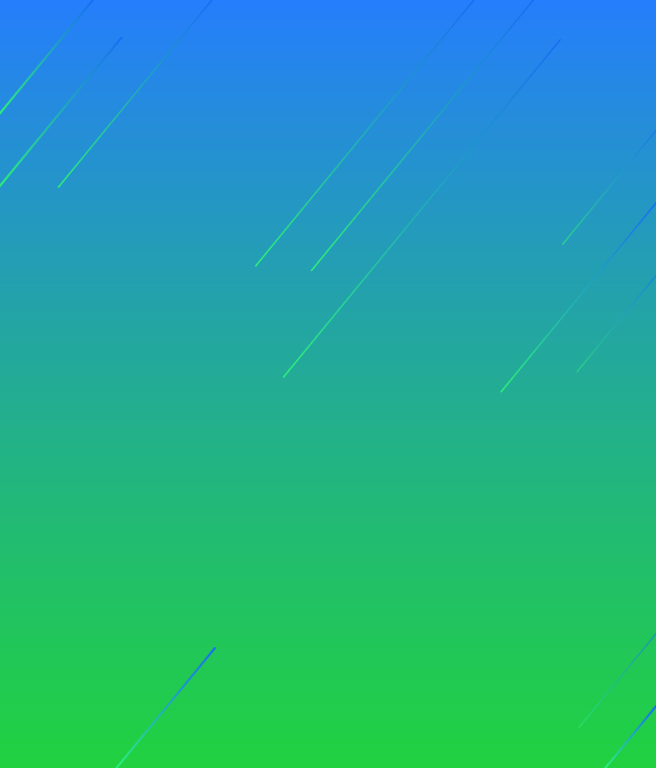
Write a WebGL 2 fragment shader that draws this background.

```glsl
#version 300 es
precision highp float;

uniform vec2 u_resolution;
out vec4 fragColor;

// Sky gradient
const vec3 SKY_TOP = vec3(0.147, 0.493, 0.99);
const vec3 SKY_BOTTOM = vec3(0.128, 0.822, 0.25);
const float SKY_BEND = 0.19;

// Streaks, in canvas heights; depth runs down from the top edge
const vec3 HEAD_COLOR = vec3(0.17, 0.93, 0.48);
const vec3 TAIL_COLOR = vec3(0.09, 0.43, 0.95);
const float SLOPE = 1.219;
const float DROP = 0.439;
const float LANE_STEP = 0.0775;
const float THIN = 0.0021;
const float THICK = 0.0028;
const float FULL_STRENGTH_DROP = 0.25;
const float MIN_STRENGTH = 0.45;
const int LANES = 3;
const int CLUSTERS = 5;

// Each cluster: first lane's crossing of the top edge, then its head depths
const vec4 CLUSTER[CLUSTERS] = vec4[](
    vec4(0.121, 0.300, 0.488, 0.2435),
    vec4(0.617, 0.346, 0.352, 0.491),
    vec4(0.9935, 0.318, 0.510, 0.484),
    vec4(0.972, 1.283, 1.500, 1.500),
    vec4(1.531, 0.947, 1.200, 1.200)
);

vec3 skyColor(float depth) {
    float t = depth * (1.0 + SKY_BEND * (1.0 - depth));
    return mix(SKY_TOP, SKY_BOTTOM, t);
}

// Point on a lane at the given depth
vec2 lanePoint(float crossing, float depth) {
    return vec2(crossing - depth / SLOPE, depth);
}

// Streak colour, with coverage in alpha
vec4 streak(vec2 p, float crossing, float headDepth, float aspect, float pixel) {
    // Trim both ends to the canvas so the colours span the visible part
    float edgeDepth = min(1.0, crossing * SLOPE);
    float head = min(headDepth, edgeDepth);
    float tail = max(headDepth - DROP, max(0.0, (crossing - aspect) * SLOPE));
    if (tail >= head) return vec4(0.0);

    vec2 start = lanePoint(crossing, head);
    vec2 span = lanePoint(crossing, tail) - start;
    float along = clamp(dot(p - start, span) / dot(span, span), 0.0, 1.0);
    float dist = length(p - start - span * along);

    // Streaks that leave the canvas head first are bolder
    bool cut = headDepth > edgeDepth;
    float width = cut ? THICK : THIN;
    float visible = (head - tail) / FULL_STRENGTH_DROP;
    float strength = cut ? 1.0 : clamp(visible, MIN_STRENGTH, 1.0);
    float coverage = clamp(0.5 + (0.5 * width - dist) / pixel, 0.0, 1.0);
    return vec4(mix(HEAD_COLOR, TAIL_COLOR, along), coverage * strength);
}

void main() {
    float pixel = 1.0 / u_resolution.y;
    float aspect = u_resolution.x * pixel;
    vec2 p = gl_FragCoord.xy * pixel;
    p.y = 1.0 - p.y;

    vec3 color = skyColor(p.y);

    // Clusters of evenly spaced parallel lanes
    for (int c = 0; c < CLUSTERS; c++) {
        for (int lane = 0; lane < LANES; lane++) {
            float crossing = CLUSTER[c].x + float(lane) * LANE_STEP;
            vec4 s = streak(p, crossing, CLUSTER[c][lane + 1], aspect, pixel);
            color = mix(color, s.rgb, s.a);
        }
    }

    fragColor = vec4(color, 1.0);
}
```
